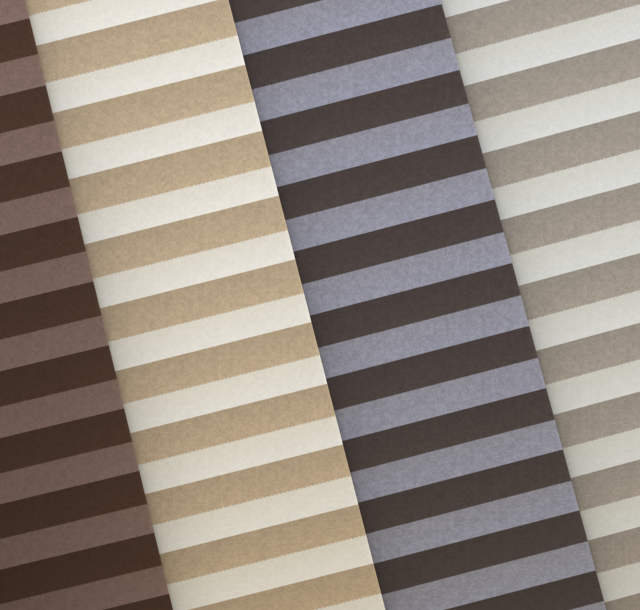
This pattern is drawn by a Shadertoy shader. Its source:

```glsl
float hash(vec2 p) {
    return fract(sin(dot(p, vec2(127.1, 311.7))) * 43758.5453);
}

float noise(vec2 p) {
    vec2 cell = floor(p), f = fract(p);
    f = f * f * (3.0 - 2.0 * f);
    return mix(mix(hash(cell), hash(cell + vec2(1, 0)), f.x),
               mix(hash(cell + vec2(0, 1)), hash(cell + vec2(1, 1)), f.x), f.y);
}

// Signed distance across the slanted left edge of a blind; positive is inside.
float blindEdge(vec2 p, float k) {
    float x = 0.041 + 0.327 * k + 0.0068 * k * k;
    return p.x - x - (0.2425 + 0.0147 * k) * p.y;
}

// One pleated blind: alternating lit and shaded folds, tightening downwards.
vec3 blind(vec2 p, int id, float inside, float aa) {
    // Fold count along the blind: offset, rate, foreshortening, lit share.
    vec4 folds[4] = vec4[4](
        vec4(-0.886, 8.517, 0.459, 0.47), vec4(-0.315, 8.377, 0.675, 0.44),
        vec4(-1.165, 8.401, 0.470, 0.49), vec4(-1.369, 8.023, 0.487, 0.47));
    vec3 litColor[4] = vec3[4](
        vec3(0.49, 0.405, 0.375), vec3(0.89, 0.875, 0.835),
        vec3(0.57, 0.57, 0.62), vec3(0.83, 0.83, 0.805));
    vec3 shadedColor[4] = vec3[4](
        vec3(0.29, 0.215, 0.175), vec3(0.71, 0.635, 0.53),
        vec3(0.295, 0.26, 0.25), vec3(0.615, 0.58, 0.54));

    vec4 fold = folds[id];
    float along = p.y + (0.24 + 0.01 * float(id)) * p.x;
    float n = fold.x + along * (fold.y + fold.z * along);
    float blur = aa * (fold.y + 2.0 * fold.z * along);
    float share = fold.w + (id == 1 ? 0.05 * p.y : 0.0);

    float fromCenter = abs(fract(n - 0.5 * share + 0.5) - 0.5);
    float lit = 1.0 - smoothstep(-blur, blur, fromCenter - 0.5 * share);

    // Soft light across each fold.
    float t = fract(n);
    vec3 litFold = litColor[id] * mix(vec3(0.97, 0.965, 0.95), vec3(1.02, 1.025, 1.04), t / share);
    vec3 shadedFold = shadedColor[id] * mix(0.96, 1.05, (t - share) / (1.0 - share));
    vec3 col = mix(shadedFold, litFold, lit);

    // Woven grain, strongest on the lit slate folds.
    float grain = 0.6 * noise(p * 330.0) + 0.4 * noise(p * 150.0 + 17.0) - 0.5;
    float strength = id == 2 ? mix(0.14, 0.17, lit) : mix(0.13, 0.05, lit * step(0.5, litColor[id].r));
    col *= 1.0 + strength * grain;

    // Shadow cast by the overlapping blind on the left.
    return col * (1.0 - 0.13 * exp(-28.0 * max(inside, 0.0)) - 0.15 * exp(-200.0 * max(inside, 0.0)));
}

void mainImage(out vec4 fragColor, in vec2 fragCoord) {
    vec2 p = vec2(fragCoord.x, iResolution.y - fragCoord.y) / iResolution.y;
    float aa = 0.9 / iResolution.y;

    vec3 col = vec3(0.0);
    for (int id = 0; id < 4; id++) {
        float inside = blindEdge(p, float(id) - 1.0);
        // Bright cut edge of the previous blind.
        col *= 1.0 + 0.07 * exp(350.0 * min(inside, 0.0));
        col = mix(col, blind(p, id, inside, aa), smoothstep(-aa, aa, inside));
    }

    // Light falls off towards the bottom and the left corner.
    col *= 1.02 - vec3(0.10, 0.12, 0.16) * p.y * p.y;
    col *= 1.0 - 0.16 * p.y * (1.0 - smoothstep(0.0, 0.4, p.x));
    fragColor = vec4(clamp(col, 0.0, 1.0), 1.0);
}
```
